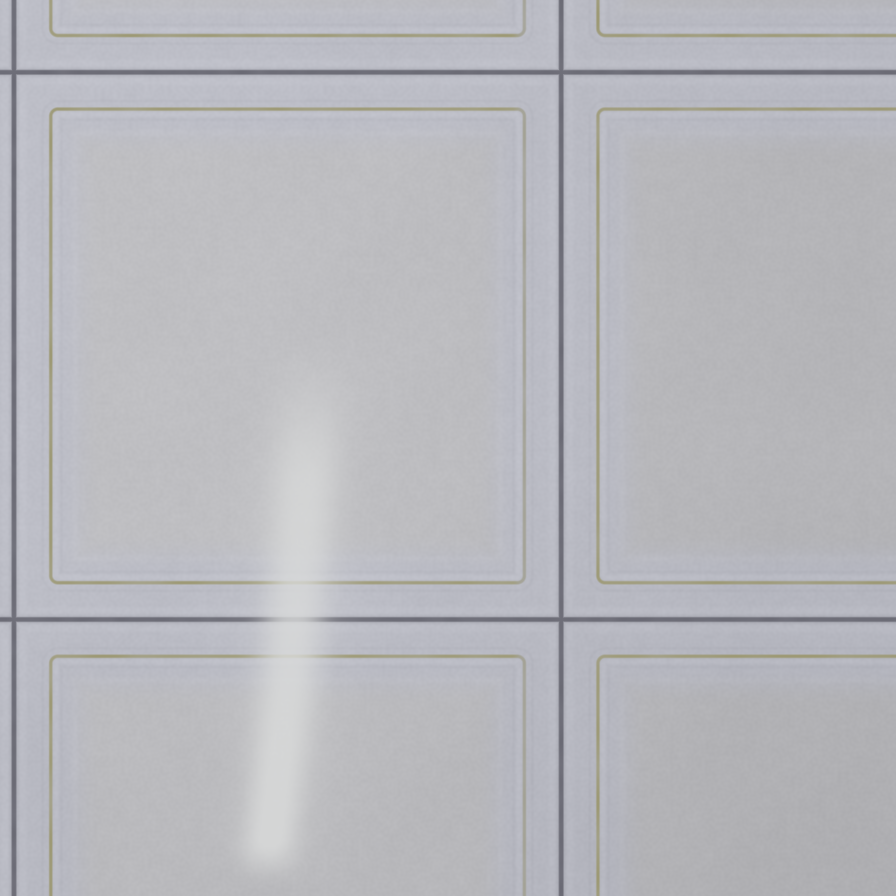
Reproduce this pattern procedurally as a Shadertoy shader.

```glsl
// Glossy pale grey square tiles with dark joints, a thin gold inset frame and a soft streak of glare.

float hash(vec2 p) {
    p = fract(p * vec2(0.1031, 0.1137));
    p += dot(p, p.yx + 33.33);
    return fract((p.x + p.y) * p.x * 37.0);
}

vec2 gradientAt(vec2 cell) {
    float angle = 6.2832 * hash(cell + 17.0);
    return vec2(cos(angle), sin(angle));
}

float gradientNoise(vec2 p) {
    vec2 i = floor(p), f = p - i;
    vec2 u = f * f * f * (f * (f * 6.0 - 15.0) + 10.0);
    float a = dot(gradientAt(i), f);
    float b = dot(gradientAt(i + vec2(1, 0)), f - vec2(1, 0));
    float c = dot(gradientAt(i + vec2(0, 1)), f - vec2(0, 1));
    float d = dot(gradientAt(i + vec2(1, 1)), f - vec2(1, 1));
    return mix(mix(a, b, u.x), mix(c, d, u.x), u.y);
}

float roundedBox(vec2 p, float halfSize, float radius) {
    vec2 q = abs(p) - halfSize + radius;
    return length(max(q, 0.0)) + min(max(q.x, q.y), 0.0) - radius;
}

// Coverage of a line of the given half width, softened by blur.
float line(float dist, float halfWidth, float blur) {
    return 1.0 - smoothstep(halfWidth - blur, halfWidth + blur, abs(dist));
}

// Streak of reflected light: faint at its upper end, rounded at its foot.
float glare(vec2 uv) {
    float along = clamp((uv.y - 0.05) / 0.55, 0.0, 1.0);
    float axis = 0.300 + 0.070 * along - 0.022 * along * along;
    float across = (uv.x - axis) / mix(0.031, 0.041, along);
    float core = exp(-pow(abs(across), 2.6));
    float halo = 0.22 * exp(-0.3 * across * across);
    float ends = smoothstep(0.005, 0.065, uv.y) * (1.0 - smoothstep(0.45, 0.64, uv.y));
    return (core * 0.85 + halo) * ends * mix(1.0, 0.8, along);
}

void mainImage(out vec4 fragColor, in vec2 fragCoord) {
    vec2 uv = fragCoord / iResolution.y;
    float pixel = 1.0 / iResolution.y;
    float blur = max(0.0013, 0.75 * pixel);

    // Tile grid
    const float period = 0.6107;
    vec2 grid = (uv - vec2(0.0156, 0.3086)) / period;
    vec2 tile = floor(grid);
    vec2 p = (grid - tile - 0.5) * period;
    float edge = 0.5 * period - max(abs(p.x), abs(p.y));
    float frame = roundedBox(p, 0.2643, 0.008);

    // Face and cooler border, darkening toward the lower right
    float field = 1.0 - smoothstep(-0.055, -0.012, frame);
    vec3 color = mix(vec3(0.738, 0.743, 0.778), vec3(0.745, 0.745, 0.758), field);
    color -= 0.038 * smoothstep(0.25, 1.0, uv.x) * mix(0.55, 1.0, field);
    color -= 0.022 * (1.0 - smoothstep(0.0, 0.55, uv.y));
    color += 0.008 * (hash(tile + 5.0) - 0.5);

    // Mottling and fine grain
    color += 0.008 * gradientNoise(uv * 9.0) + 0.009 * gradientNoise(uv * 65.0);
    color += 0.014 * gradientNoise(uv * 230.0);

    // Faint relief ridges on both sides of the frame
    color += 0.016 * line(frame + 0.006, 0.0025, 0.002);
    color -= 0.012 * line(frame + 0.012, 0.0015, 0.0015);
    color += 0.009 * line(frame + 0.027, 0.003, 0.003);
    color -= 0.014 * line(frame - 0.009, 0.0015, 0.0015);
    color += 0.012 * line(edge - 0.010, 0.004, 0.003);

    // Gold frame, paler on its right side
    float rightSide = smoothstep(0.250, 0.262, p.x);
    float wear = 0.88 + 0.3 * gradientNoise(uv * 24.0);
    vec3 gold = mix(vec3(0.615, 0.600, 0.455), vec3(0.635, 0.630, 0.575), rightSide);
    float goldLine = line(frame, 0.0018, blur) * wear;
    color = mix(color, gold, clamp(goldLine, 0.0, 1.0));

    // Dark joint with a soft shadow
    color -= 0.05 * line(edge, 0.004, 0.0035);
    float joint = line(edge, 0.0026, blur) * (0.95 + 0.1 * gradientNoise(uv * 50.0));
    color = mix(color, vec3(0.415, 0.415, 0.455), joint);

    // Glare veils everything beneath it
    color = mix(color, vec3(0.855, 0.860, 0.858), 0.82 * clamp(glare(uv), 0.0, 1.0));

    fragColor = vec4(clamp(color, 0.0, 1.0), 1.0);
}
```
